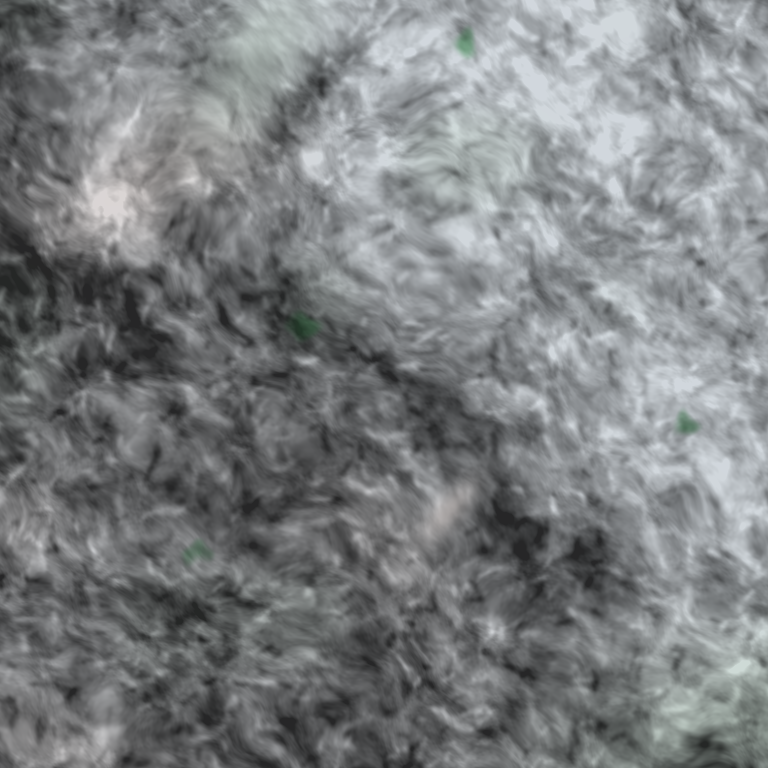
A WebGL 1 fragment shader for this texture:

```glsl
precision highp float;
// Matted dry grass in cold light: crumpled tangled blades, dark hollows and faint green specks.
uniform vec2 u_resolution;

const vec3 COOL = vec3(0.975, 1.005, 1.030);
const vec3 WARM = vec3(1.020, 0.995, 0.990);
const vec3 MOSS = vec3(0.950, 1.030, 0.980);
const vec3 LEAF = vec3(0.17, 0.36, 0.22);

vec2 hash2(vec2 p) {
  vec3 q = fract(p.xyx * vec3(0.1031, 0.1030, 0.0973));
  q += dot(q, q.yzx + 33.33);
  return fract((q.xx + q.yz) * q.zy);
}

float noise(vec2 p) {
  vec2 cell = floor(p);
  vec2 f = fract(p);
  f = f * f * (3.0 - 2.0 * f);
  float low = mix(hash2(cell).x, hash2(cell + vec2(1.0, 0.0)).x, f.x);
  float high = mix(hash2(cell + vec2(0.0, 1.0)).x, hash2(cell + 1.0).x, f.x);
  return mix(low, high, f.y) * 2.0 - 1.0;
}

vec2 noise2(vec2 p) {
  return vec2(noise(p + 3.1), noise(p + 28.4));
}

vec2 rotate(vec2 p, float angle) {
  float c = cos(angle);
  float s = sin(angle);
  return vec2(c * p.x + s * p.y, c * p.y - s * p.x);
}

float layeredNoise(vec2 p) {
  float sum = 0.0;
  float weight = 0.5;
  for (int i = 0; i < 4; i++) {
    sum += weight * noise(p);
    p = rotate(p, 0.6) * 2.03 + 17.3;
    weight *= 0.55;
  }
  return sum;
}

// Soft elliptical patch, 1 at its centre and fading outward.
float patchAt(vec2 p, vec2 centre, vec2 radius, float angle) {
  vec2 q = rotate(p - centre, angle) / radius;
  return exp(-dot(q, q));
}

// Bent blades scattered over a cell grid; signed, so gaps darken and blades lighten.
float blades(vec2 p, float width, float heading, float spread) {
  vec2 cell = floor(p);
  float sum = 0.0;
  for (int j = -1; j <= 1; j++) {
    for (int i = -1; i <= 1; i++) {
      vec2 id = cell + vec2(float(i), float(j));
      vec2 place = hash2(id);
      vec2 style = hash2(id + 71.7);
      vec2 q = rotate(p - id - place, heading + (style.x - 0.5) * spread);
      q.y += (place.x - 0.5) * 0.9 * q.x * q.x;
      float reach = mix(0.45, 0.85, place.y);
      float taper = 1.0 - smoothstep(0.25 * reach, reach, abs(q.x));
      sum += (style.y * 2.0 - 0.95) * taper * exp(-q.y * q.y / (width * width));
    }
  }
  return sum;
}

// Rare small leaves, one at most per cell.
float leafSpecks(vec2 p) {
  vec2 id = floor(p);
  vec2 r = hash2(id + 9.4);
  vec2 q = fract(p) - mix(vec2(0.3), vec2(0.7), r);
  float present = step(0.92, hash2(id + 41.2).x);
  return present * (1.0 - smoothstep(0.02, 0.13, length(q) + 0.06 * noise(p * 9.0)));
}

void main() {
  vec2 uv = gl_FragCoord.xy / u_resolution;
  vec2 p = uv + 0.025 * noise2(uv * 6.0);
  vec2 crumpled = p + 0.009 * noise2(uv * 24.0 + 60.0);

  // Broad light from the upper right, with pale tufts and dark hollows.
  float lit = smoothstep(-0.25, 0.30, dot(p - 0.5, vec2(0.75, 0.65)));
  float tuft = patchAt(crumpled, vec2(0.19, 0.76), vec2(0.16, 0.075), 0.3);
  float stub = patchAt(uv, vec2(0.585, 0.335), vec2(0.050, 0.019), 0.85);
  float fringe = patchAt(crumpled, vec2(0.08, 0.02), vec2(0.14, 0.05), -0.3)
               + 0.7 * patchAt(crumpled, vec2(0.02, 0.34), vec2(0.08, 0.06), 0.0)
               + 0.7 * patchAt(crumpled, vec2(0.48, 0.29), vec2(0.12, 0.06), -0.7);
  float hollow = patchAt(crumpled, vec2(0.70, 0.28), vec2(0.13, 0.07), -0.4)
               + 0.8 * patchAt(crumpled, vec2(0.13, 0.64), vec2(0.16, 0.045), -0.45)
               + 0.8 * patchAt(crumpled, vec2(0.55, 0.47), vec2(0.12, 0.05), -0.6);
  float crease = patchAt(crumpled, vec2(0.39, 0.87), vec2(0.16, 0.026), 1.05);
  float smoothPlate = patchAt(uv, vec2(0.33, 0.92), vec2(0.12, 0.065), 1.0);

  float tone = mix(0.345, 0.655, lit) + 0.22 * tuft + 0.26 * stub + 0.22 * fringe;
  tone += 0.06 * smoothPlate - 0.18 * hollow - 0.28 * crease;
  tone += 0.20 * layeredNoise(crumpled * 8.0);

  // Clumped fibrous grain along the fall of the grass, then three sizes of blade.
  float heading = -0.75 + 0.7 * noise(uv * 4.0 + 12.0);
  float grain = layeredNoise(rotate(crumpled, -0.75) * vec2(25.0, 42.0));
  float strands = 0.12 * blades(crumpled * 15.0, 0.10, heading, 2.2)
                + 0.16 * blades(crumpled * 27.0 + 8.3, 0.15, heading, 2.4)
                + 0.14 * blades(p * 43.0 + 31.7, 0.19, heading, 2.8);
  tone += (0.27 * grain + strands) * (1.0 - 0.6 * max(smoothPlate, stub));
  tone = clamp(tone, 0.15, 0.84);

  // Cool in the light, warm on tufts, mossy in a few damp places.
  float damp = 0.9 * patchAt(p, vec2(0.96, 0.04), vec2(0.22, 0.13), 0.3)
             + 0.6 * smoothPlate + 0.4 * smoothstep(0.2, 0.8, noise(uv * 5.0 + 50.0));
  float warmth = clamp(tuft + stub + 0.5 * fringe, 0.0, 1.0);
  vec3 tint = mix(mix(WARM, COOL, 0.65 + 0.35 * lit), WARM, warmth);
  vec3 colour = tone * mix(tint, MOSS, clamp(damp, 0.0, 1.0));
  colour = mix(colour, LEAF * (0.6 + tone), 0.6 * leafSpecks(uv * 6.0));
  gl_FragColor = vec4(colour, 1.0);
}
```
